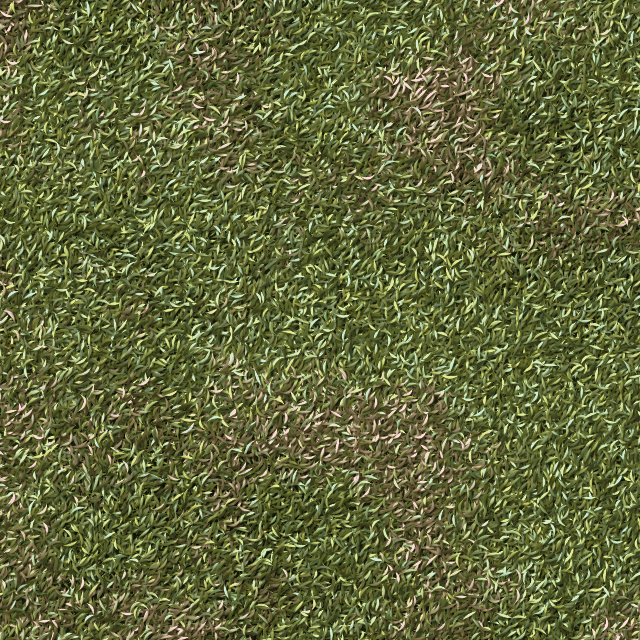
Reproduce this texture procedurally as a three.js fragment shader.

```glsl
// Draws a dense lawn of short, curved grass blades with dry patches.
varying vec2 vUv;

const int LAYERS = 12;
const float CELLS = 60.0;        // blade cells across the canvas
const float LEAN = -0.62;        // main tilt from upright, to the right
const float HALF_WIDTH = 0.125;  // in cells
const float EDGE = 0.065;        // edge softness in cells

const vec3 BLACK_SOIL = vec3(0.05, 0.06, 0.03);
const vec3 DEEP_SHADE = vec3(0.10, 0.11, 0.05);
const vec3 DARK_GREEN = vec3(0.22, 0.23, 0.11);
const vec3 MOSS_GREEN = vec3(0.35, 0.38, 0.18);
const vec3 GREY_OLIVE = vec3(0.49, 0.49, 0.34);
const vec3 LEAF_GREEN = vec3(0.56, 0.62, 0.36);
const vec3 PALE_TIP = vec3(0.73, 0.78, 0.59);
const vec3 GLINT = vec3(0.87, 0.90, 0.75);

const vec3 YELLOW_TINT = vec3(1.04, 1.02, 0.72);
const vec3 BLUE_TINT = vec3(0.92, 1.03, 1.17);
const vec3 DRY_TINT = vec3(1.15, 0.95, 1.16);

vec4 hash4(vec3 p) {
  vec4 q = fract(p.xyzx * vec4(0.1031, 0.1030, 0.0973, 0.1099));
  q += dot(q, q.wzxy + 33.33);
  return fract((q.xxyz + q.yzzw) * q.zywx);
}

float valueNoise(vec2 p, float seed) {
  vec2 cell = floor(p);
  vec2 f = fract(p);
  f = f * f * (3.0 - 2.0 * f);
  float a = hash4(vec3(cell, seed)).x;
  float b = hash4(vec3(cell + vec2(1.0, 0.0), seed)).x;
  float c = hash4(vec3(cell + vec2(0.0, 1.0), seed)).x;
  float d = hash4(vec3(cell + 1.0, seed)).x;
  return mix(mix(a, b, f.x), mix(c, d, f.x), f.y);
}

float patches(vec2 p, float seed) {
  return 0.65 * valueNoise(p, seed) + 0.35 * valueNoise(p * 2.3, seed + 1.0);
}

vec2 rotate(vec2 p, float angle) {
  float c = cos(angle);
  float s = sin(angle);
  return vec2(c * p.x + s * p.y, c * p.y - s * p.x);
}

// Position across and along a curved blade
vec2 bladeSpace(vec2 p, float angle, float bend) {
  vec2 q = rotate(p, angle);
  q.x += bend * q.y * q.y;
  return q;
}

float bladeMask(vec2 q, float halfLength, float halfWidth, float softness) {
  float along = q.y / halfLength;
  float width = halfWidth * (1.0 - along * along);
  return 1.0 - smoothstep(-softness, softness, abs(q.x) - width);
}

// Paints one layer over turf, which holds tone, hue and dryness
vec3 paintLayer(vec3 turf, vec2 p, float layer, float flow, float dryPatch) {
  vec2 home = floor(p);
  for (int j = -1; j <= 1; j++) {
    for (int i = -1; i <= 1; i++) {
      vec2 cell = home + vec2(float(i), float(j));
      vec4 place = hash4(vec3(cell, layer + 11.0));
      vec4 look = hash4(vec3(cell, layer + 47.0));
      vec2 offset = p - cell - place.xy;
      float angle = LEAN + flow + (place.z + look.w - 1.0) * 1.7;
      float bend = (place.w - 0.5) * 1.3;
      float halfLength = mix(0.42, 0.8, look.x);

      vec2 shadeAt = bladeSpace(offset + vec2(-0.10, 0.12), angle, bend);
      float shade = bladeMask(shadeAt, halfLength, HALF_WIDTH * 1.6, 0.14);
      turf.x *= 1.0 - 0.42 * shade;

      vec2 q = bladeSpace(offset, angle, bend);
      float mask = bladeMask(q, halfLength, HALF_WIDTH, EDGE);
      float tone = mix(0.28, 1.22, look.y);
      tone += 0.14 * q.y / halfLength - 0.10 * q.x / HALF_WIDTH;
      float dry = smoothstep(0.72, 0.95, place.w * 0.5 + dryPatch * 0.85);
      turf = mix(turf, vec3(tone, look.z, dry), mask);
    }
  }
  return turf;
}

// Colours in order of brightness, spaced by their shares
vec3 grassRamp(float tone) {
  vec3 color = mix(BLACK_SOIL, DEEP_SHADE, smoothstep(0.0, 0.05, tone));
  color = mix(color, DARK_GREEN, smoothstep(0.05, 0.21, tone));
  color = mix(color, MOSS_GREEN, smoothstep(0.21, 0.49, tone));
  color = mix(color, GREY_OLIVE, smoothstep(0.49, 0.72, tone));
  color = mix(color, LEAF_GREEN, smoothstep(0.72, 0.86, tone));
  color = mix(color, PALE_TIP, smoothstep(0.86, 0.98, tone));
  return mix(color, GLINT, smoothstep(0.98, 1.15, tone));
}

void main() {
  // Broad changes of direction, dryness and light
  float flow = (patches(vUv * 7.0, 3.0) - 0.5) * 1.1;
  float dryPatch = patches(vUv * 6.0, 7.0);
  float light = (patches(vUv * 5.0, 19.0) - 0.5) * 0.14;

  vec3 turf = vec3(0.08, 0.4, 0.0);
  for (int k = 0; k < LAYERS; k++) {
    turf = paintLayer(turf, vUv * CELLS, float(k), flow, dryPatch);
  }

  vec3 tint = mix(YELLOW_TINT, BLUE_TINT, turf.y);
  tint = mix(tint, DRY_TINT, turf.z);
  gl_FragColor = vec4(grassRamp(turf.x + light) * tint, 1.0);
}
```
